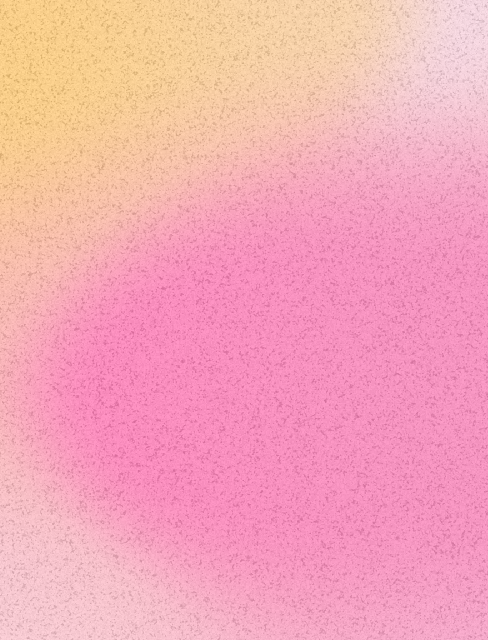
Write a Shadertoy shader that draws this background.

```glsl
// Soft pink glow over a peach and pale rose gradient, with fine dark paper grain.

const vec3 AMBER = vec3(0.970, 0.805, 0.535);
const vec3 CREAM = vec3(0.960, 0.820, 0.670);
const vec3 PALE = vec3(0.950, 0.835, 0.870);
const vec3 SALMON = vec3(0.965, 0.735, 0.690);
const vec3 BLUSH = vec3(0.960, 0.785, 0.815);
const vec3 ORCHID = vec3(0.955, 0.690, 0.800);
const vec3 HALO = vec3(0.965, 0.695, 0.745);
const vec3 HOT_PINK = vec3(0.975, 0.543, 0.735);
const vec3 SOFT_PINK = vec3(0.955, 0.578, 0.748);

float hash(vec2 p) {
    vec3 q = fract(vec3(p.xyx) * 0.1031);
    q += dot(q, q.yzx + 33.33);
    return fract((q.x + q.y) * q.z);
}

float valueNoise(vec2 p) {
    vec2 cell = floor(p);
    vec2 f = fract(p);
    f = f * f * (3.0 - 2.0 * f);
    float low = mix(hash(cell), hash(cell + vec2(1.0, 0.0)), f.x);
    float high = mix(hash(cell + vec2(0.0, 1.0)), hash(cell + vec2(1.0, 1.0)), f.x);
    return mix(low, high, f.y);
}

// Amber top, salmon left side, blush bottom, pale upper right corner
vec3 backdrop(vec2 uv) {
    vec3 warm = mix(AMBER, CREAM, smoothstep(0.0, 0.75, uv.x));
    vec3 lower = mix(BLUSH, ORCHID, smoothstep(0.2, 0.65, uv.x));
    lower = mix(lower, SALMON, smoothstep(0.10, 0.45, uv.y) * (1.0 - 0.5 * uv.x));
    vec3 color = mix(lower, warm, smoothstep(0.46, 0.92, uv.y + 0.10 * (0.4 - uv.x)));
    float edge = mix(0.72, 0.84, smoothstep(0.72, 1.0, uv.y));
    float corner = smoothstep(edge - 0.15, edge + 0.13, uv.x);
    return mix(color, PALE, corner * smoothstep(0.45, 0.95, uv.y));
}

// Rounded wedge, open to the right: 1 on its outline, less inside
float wedgeDistance(vec2 p, vec2 center, vec2 radius) {
    vec2 q = vec2(max(center.x - p.x, 0.0), abs(p.y - center.y)) / radius;
    return pow(pow(q.x, 1.7) + pow(q.y, 1.7), 1.0 / 1.7);
}

// Soft falloff of a distance around a middle value
float falloff(float d, float middle, float softness) {
    return 1.0 - smoothstep(middle - softness, middle + softness, d);
}

// Fine mottling plus soft dark specks from two turned lattices
float grain(vec2 p) {
    vec2 turned = mat2(0.8, 0.6, -0.6, 0.8) * p + 3.0;
    vec2 skewed = mat2(0.92, -0.39, 0.39, 0.92) * p + 5.0;
    float clumps = 0.5 * (valueNoise(turned * 330.0) + valueNoise(skewed * 470.0));
    float mottling = hash(floor(p * 512.0)) - 0.5;
    return 0.012 + 0.045 * mottling - 0.115 * smoothstep(0.5, 0.9, clumps);
}

void mainImage(out vec4 fragColor, in vec2 fragCoord) {
    vec2 uv = fragCoord / iResolution.xy;
    vec2 p = fragCoord / iResolution.y;

    // The glow is crisp at its left tip and widens to the right
    float d = wedgeDistance(p, vec2(0.60, 0.385), vec2(0.55, 0.36));
    float spread = smoothstep(0.1, 0.9, uv.x);
    float core = falloff(d, mix(1.0, 0.93, spread), mix(0.18, 0.45, spread));
    float halo = 0.65 * falloff(d, 1.2, 0.45);

    vec3 pink = mix(HOT_PINK, SOFT_PINK, smoothstep(0.1, 1.0, uv.x));
    vec3 haloColor = mix(HALO, ORCHID, smoothstep(0.5, 1.0, uv.x));
    vec3 color = mix(backdrop(uv), haloColor, halo);
    color = mix(color, pink, core) + grain(p);
    fragColor = vec4(clamp(color, 0.0, 1.0), 1.0);
}
```
